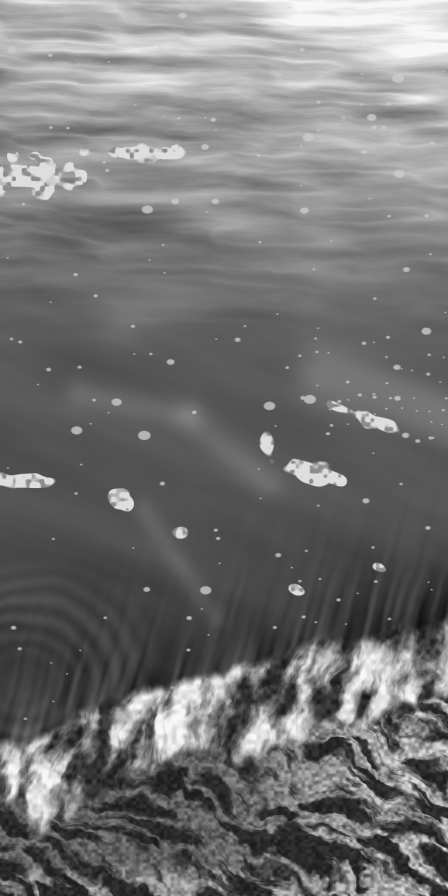
Reproduce this texture procedurally as a Shadertoy shader.

```glsl
// Monochrome shore water: rippled surface, drifting foam and a breaking wave.

float hash(vec2 p) {
    return fract(sin(dot(p, vec2(127.1, 311.7))) * 43758.5453);
}

float noise(vec2 p) {
    vec2 cell = floor(p), f = fract(p);
    f = f * f * (3.0 - 2.0 * f);
    return mix(mix(hash(cell), hash(cell + vec2(1, 0)), f.x),
               mix(hash(cell + vec2(0, 1)), hash(cell + vec2(1, 1)), f.x), f.y);
}

float fbm(vec2 p) {
    float sum = 0.0, amp = 0.5;
    for (int i = 0; i < 5; i++) {
        sum += amp * noise(p);
        p = mat2(1.6, 1.2, -1.2, 1.6) * p + 7.3;
        amp *= 0.5;
    }
    return sum / 0.97;
}

// Soft light along the segment from a to b
float softStreak(vec2 p, vec2 a, vec2 b, float width) {
    vec2 ab = b - a;
    float t = clamp(dot(p - a, ab) / dot(ab, ab), 0.0, 1.0);
    float d = length(p - a - ab * t) / width;
    return exp(-d * d);
}

// One jittered round bubble in some of the cells of a grid
float bubbles(vec2 p, float scale, float density, float pixel) {
    vec2 g = p * scale, cell = floor(g);
    float seed = hash(cell + scale);
    vec2 centre = 0.25 + 0.5 * vec2(hash(cell + 3.7), hash(cell + 9.2));
    float radius = mix(0.05, 0.16, pow(hash(cell + 5.1), 3.0));
    float d = length((fract(g) - centre) * vec2(0.8, 1.1)) - radius;
    return step(seed, density) * (1.0 - smoothstep(-pixel * scale, pixel * scale, d));
}

// Ragged foam raft; shape holds centre and radii
float foamRaft(vec2 p, vec4 shape, float pixel) {
    vec2 q = p - shape.xy;
    q.y += 0.25 * q.x * step(0.5, shape.x);
    float edge = length(q / shape.zw) - 1.0 + 1.1 * (noise(p * 38.0) - 0.5);
    float soft = pixel / min(shape.z, shape.w);
    return 1.0 - smoothstep(-soft, soft, edge);
}

float waterTone(vec2 p, float h) {
    // Sky reflection brightens with distance and to the right
    float tone = mix(0.25, 0.33, smoothstep(0.5, 1.0, p.y));
    tone = mix(tone, 0.45, smoothstep(1.12, 1.5, p.y));
    tone = mix(tone, 0.62, smoothstep(1.4, 1.75, p.y));
    tone = mix(tone, 0.79, smoothstep(1.72, 2.0, p.y));
    float far = smoothstep(1.1, 1.8, p.y);
    tone += 0.16 * (p.x - 0.5) * far;

    // Ripples narrow toward the horizon
    float bend = 0.8 * fbm(p * 4.0);
    vec2 r = vec2(p.x * 5.0 + bend, p.y * p.y * 9.0 + 1.2 * p.x + 1.5 * bend);
    float ripple = fbm(r) - 0.5;
    float crease = 1.0 - abs(2.0 * noise(r * vec2(0.9, 1.3) + 20.0) - 1.0);
    tone += far * (0.55 * ripple + 0.13 * (crease * crease - 0.4));
    tone += 0.12 * (fbm(vec2(p.x * 3.0 + p.y * 2.0, p.y * 9.0 + p.x * 3.0)) - 0.5);

    // Broad bands of light on the swell
    tone += 0.10 * softStreak(p, vec2(0.18, 1.12), vec2(0.42, 1.07), 0.035);
    tone += 0.08 * softStreak(p, vec2(0.42, 1.07), vec2(0.60, 0.92), 0.035);
    tone += 0.07 * softStreak(p, vec2(0.28, 1.30), vec2(0.72, 1.45), 0.06);
    tone += 0.13 * softStreak(p, vec2(0.72, 1.16), vec2(1.0, 1.06), 0.06);
    tone += 0.07 * softStreak(p, vec2(0.32, 0.86), vec2(0.48, 0.62), 0.025);

    // Curved ripples at the left of the wave, fibres on its face
    float ring = length((p - vec2(0.06, 0.48)) * vec2(1.0, 1.15));
    tone += 0.035 * sin(ring * 140.0 + 7.0 * fbm(p * 7.0)) * exp(-pow((ring - 0.18) / 0.1, 2.0));
    float face = exp(-max(h, 0.0) * 11.0);
    float fibre = noise(vec2((p.x - 0.3 * h) * 75.0, p.y * 6.0));
    tone += face * (0.28 * (fibre - 0.45) - 0.11 * p.x);
    return tone;
}

// Dark backwash crossed by winding foam threads
float backwashTone(vec2 p) {
    vec2 q = p + 0.13 * vec2(fbm(p * 9.0), fbm(p * 9.0 + 31.0));
    vec2 flow = vec2(q.x * 7.0 - q.y * 3.0, q.y * 19.0 + q.x * 10.0);
    float thread = 1.0 - abs(2.0 * fbm(flow) - 1.0);
    float cover = mix(0.3, 0.7, smoothstep(0.4, 0.95, p.x));
    cover = max(cover, 0.55 * (1.0 - smoothstep(0.02, 0.14, p.y)));
    float grain = noise(p * 130.0);
    return 0.1 + 0.12 * grain + cover * smoothstep(0.68, 0.98, thread) * (0.6 + 0.4 * grain);
}

void mainImage(out vec4 fragColor, in vec2 fragCoord) {
    vec2 p = fragCoord / iResolution.xy * vec2(1.0, 2.0);
    float pixel = 1.0 / iResolution.x;
    float crest = 0.33 + 0.42 * p.x - 0.13 * p.x * p.x;
    float h = p.y - crest + 0.06 * (fbm(p * vec2(18.0, 9.0)) - 0.5);
    float tone = waterTone(p, h);

    // Floating rafts with dark pores, then scattered bubbles
    const vec4 rafts[12] = vec4[12](
        vec4(0.05, 1.61, 0.13, 0.042), vec4(0.31, 1.66, 0.10, 0.016), vec4(0.06, 0.927, 0.085, 0.014),
        vec4(0.266, 0.89, 0.031, 0.024), vec4(0.68, 0.945, 0.055, 0.018), vec4(0.74, 0.94, 0.036, 0.018),
        vec4(0.596, 1.01, 0.014, 0.02), vec4(0.846, 1.057, 0.04, 0.017), vec4(0.755, 1.09, 0.022, 0.009),
        vec4(0.404, 0.813, 0.015, 0.011), vec4(0.667, 0.682, 0.016, 0.01), vec4(0.849, 0.732, 0.017, 0.01));
    float raft = 0.0;
    for (int i = 0; i < 12; i++) raft = max(raft, foamRaft(p, rafts[i], pixel));
    float pores = smoothstep(0.15, 0.5, noise(p * 95.0));
    tone = mix(tone, 0.55 + 0.32 * pores, raft);
    float patchArea = exp(-dot((p - vec2(0.92, 1.12)) * vec2(5.0, 10.0), (p - vec2(0.92, 1.12)) * vec2(5.0, 10.0)));
    float specks = max(bubbles(p, 14.0, 0.13 + 0.5 * patchArea, pixel),
                       bubbles(p + 0.37, 32.0, 0.07 + 0.6 * patchArea, pixel));
    tone = mix(tone, 0.8, 0.8 * specks);

    // Breaking foam between the ragged lip and the backwash
    vec2 warp = p + 0.05 * vec2(fbm(p * 13.0), fbm(p * 13.0 + 17.0));
    float spray = fbm(vec2(warp.x * 30.0 - warp.y * 9.0, warp.y * 13.0));
    float foamTone = 0.18 + 0.75 * smoothstep(0.25, 0.75, spray) + 0.2 * (noise(p * 90.0) - 0.5);
    float thickness = 0.17 + 0.2 * (fbm(p * vec2(9.0, 6.0) + 4.0) - 0.5);
    float body = smoothstep(-thickness - 0.025, -thickness + 0.025, h);
    float broken = mix(backwashTone(p), foamTone, body);
    tone = mix(broken, tone, smoothstep(-0.022, 0.012, h));

    fragColor = vec4(vec3(clamp(tone, 0.04, 0.97)), 1.0);
}
```
